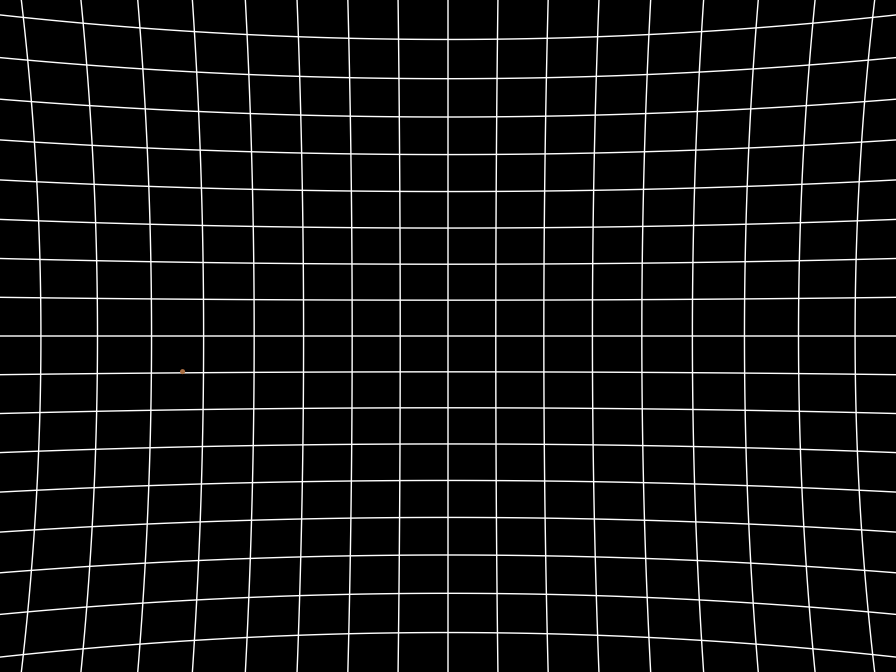
Give the GLSL for this pattern, as a Shadertoy shader.

```glsl
// Thin white grid on black, bowed by pincushion distortion, with one small amber dot.

// Lengths are in half canvas heights, measured from the centre.
const vec2  CELL_SIZE   = vec2(0.1421, 0.1066);
const float BULGE       = 0.0448;   // strength of the pincushion distortion
const float LINE_WIDTH  = 0.0042;
const float LAST_LINE   = 8.0;      // lines on each side of the centre line
const vec3  BACKGROUND  = vec3(0.0);
const vec3  LINE_COLOR  = vec3(1.0);
const vec2  DOT_CENTER  = vec2(-0.790, -0.106);
const float DOT_RADIUS  = 0.0075;
const vec3  DOT_COLOR   = vec3(0.66, 0.43, 0.26);

// Share of a one-pixel box covered by a line; both arguments are in pixels.
float lineCoverage(float dist, float width) {
    float halfWidth = 0.5 * width;
    return clamp(min(dist + 0.5, halfWidth) - max(dist - 0.5, -halfWidth), 0.0, 1.0);
}

// Coverage of the lines at whole values of a grid coordinate.
float gridLines(float coord, float widthPx) {
    float index = round(coord);
    float slope = length(vec2(dFdx(coord), dFdy(coord)));
    float dist = abs(coord - index) / max(slope, 1e-6);
    return lineCoverage(dist, widthPx) * step(abs(index), LAST_LINE);
}

void mainImage(out vec4 fragColor, in vec2 fragCoord) {
    float pixelsPerUnit = 0.5 * iResolution.y;
    vec2 p = (fragCoord - 0.5 * iResolution.xy) / pixelsPerUnit;

    // Undo the radial distortion to reach the flat grid
    vec2 cell = p / (CELL_SIZE * (1.0 + BULGE * dot(p, p)));

    // Union of both line families
    float widthPx = LINE_WIDTH * pixelsPerUnit;
    float vertical = gridLines(cell.x, widthPx);
    float horizontal = gridLines(cell.y, widthPx);
    float grid = 1.0 - (1.0 - vertical) * (1.0 - horizontal);
    vec3 color = mix(BACKGROUND, LINE_COLOR, grid);

    // Dot over the grid
    float dotEdge = (DOT_RADIUS - length(p - DOT_CENTER)) * pixelsPerUnit;
    color = mix(color, DOT_COLOR, clamp(dotEdge + 0.5, 0.0, 1.0));

    fragColor = vec4(color, 1.0);
}
```
